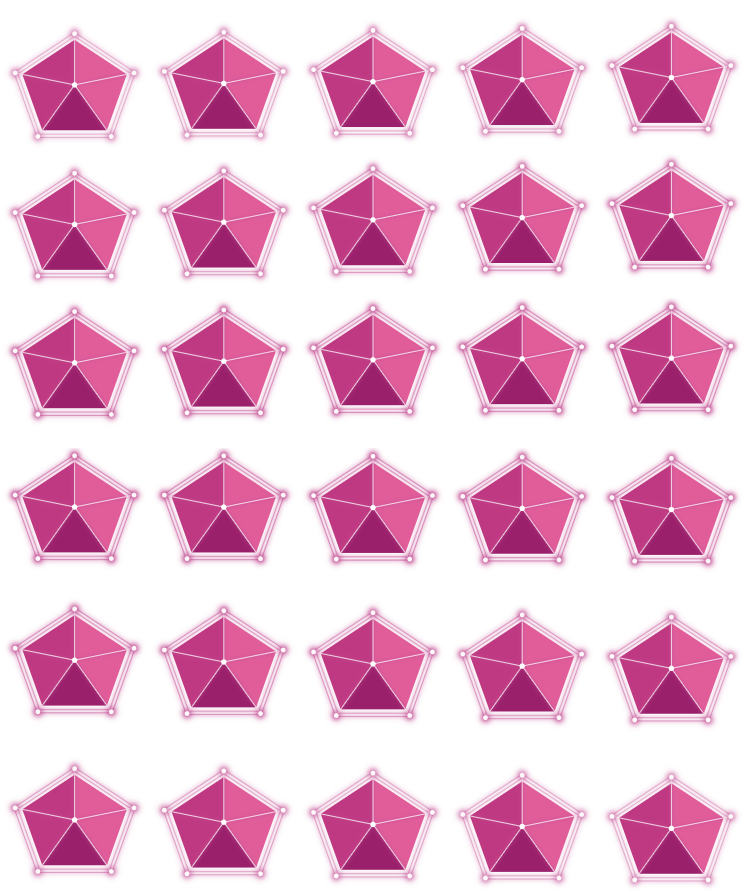
Give the GLSL for this pattern, as a Shadertoy shader.

```glsl
const float TAU = 6.2831853;
const vec2 GRID = vec2(5.0, 6.0);
const float FILL_SCALE = 0.88;

const vec3 PAPER = vec3(1.0);
const vec3 FACE_LIGHT = vec3(0.88, 0.365, 0.605);
const vec3 FACE_MID = vec3(0.75, 0.225, 0.51);
const vec3 FACE_DARK = vec3(0.605, 0.125, 0.42);
const vec3 GLOW = vec3(0.76, 0.29, 0.57);

// Slightly flattened pentagon, measured from its hub, clockwise from the top
vec2 corner(int k) {
    float a = TAU * float(k) / 5.0;
    return vec2(0.419 * sin(a), 0.381 * cos(a) - 0.0375);
}

float cross2(vec2 a, vec2 b) {
    return a.x * b.y - a.y * b.x;
}

float segmentDistance(vec2 p, vec2 a, vec2 b) {
    vec2 ab = b - a;
    return length(p - a - ab * clamp(dot(p - a, ab) / dot(ab, ab), 0.0, 1.0));
}

float inside(float d, float px) {
    return clamp(0.5 - d / px, 0.0, 1.0);
}

// Pixel coverage of a line, valid below one pixel in width
float stroke(float d, float halfWidth, float px) {
    return inside(d - halfWidth, px) - inside(d + halfWidth, px);
}

float halo(float d, float radius) {
    return exp(-d * d / (radius * radius));
}

vec3 faceColour(int k) {
    return k < 2 ? FACE_LIGHT : (k == 2 ? FACE_DARK : FACE_MID);
}

vec3 drawPentagon(vec2 p, float strength, float px) {
    float nearestEdge = 1e3, nearestSpoke = 1e3, nearestCorner = 1e3;
    float side = -1e3, fillSide = -1e3;
    vec3 face = FACE_MID;

    for (int k = 0; k < 5; k++) {
        vec2 a = corner(k), b = corner(k + 1);
        vec2 along = normalize(b - a);
        vec2 normal = vec2(-along.y, along.x);
        side = max(side, dot(p - a, normal));
        fillSide = max(fillSide, dot(p - a * FILL_SCALE, normal));
        nearestEdge = min(nearestEdge, segmentDistance(p, a, b));
        nearestSpoke = min(nearestSpoke, segmentDistance(p, vec2(0.0), a));
        nearestCorner = min(nearestCorner, length(p - a));
        if (cross2(a, p) <= 0.0 && cross2(p, b) <= 0.0) face = faceColour(k);
    }
    float edge = side > 0.0 ? nearestEdge : side;

    // Soft border with paired rails
    vec3 col = mix(PAPER, GLOW, 0.32 * strength * halo(edge + 0.003, 0.027));
    float rails = stroke(edge - 0.007, 0.003, px) + stroke(edge + 0.016, 0.0025, px);
    col = mix(col, GLOW, 0.55 * strength * rails);
    col = mix(col, PAPER, 0.7 * stroke(edge + 0.004, 0.003, px));

    // Faces and spokes
    face = mix(face, GLOW, 0.3 * halo(nearestSpoke, 0.018));
    col = mix(col, face, inside(fillSide, px));
    col = mix(col, PAPER, 0.75 * stroke(nearestSpoke, 0.0035, px));

    // Corner beads and hub
    col = mix(col, GLOW, 0.85 * strength * halo(nearestCorner, 0.036));
    col = mix(col, PAPER, 0.95 * inside(nearestCorner - 0.016, px));
    return mix(col, PAPER, inside(length(p) - 0.018, px));
}

void mainImage(out vec4 fragColor, in vec2 fragCoord) {
    float px = GRID.x / iResolution.x;
    vec2 uv = vec2(fragCoord.x, iResolution.y - fragCoord.y) * px;
    vec2 cell = clamp(floor(uv), vec2(0.0), GRID - 1.0);

    // One slow wave through the reading order shifts and fades the repeats
    float wave = cos(TAU * (cell.x + GRID.x * cell.y - 15.3) / 38.0);
    vec2 p = uv - cell - 0.5;
    p.y = -(p.y + 0.008 + 0.094 * wave);

    float strength = mix(0.6, 1.0, 0.5 + 0.5 * wave);
    fragColor = vec4(drawPentagon(p, strength, px), 1.0);
}
```
